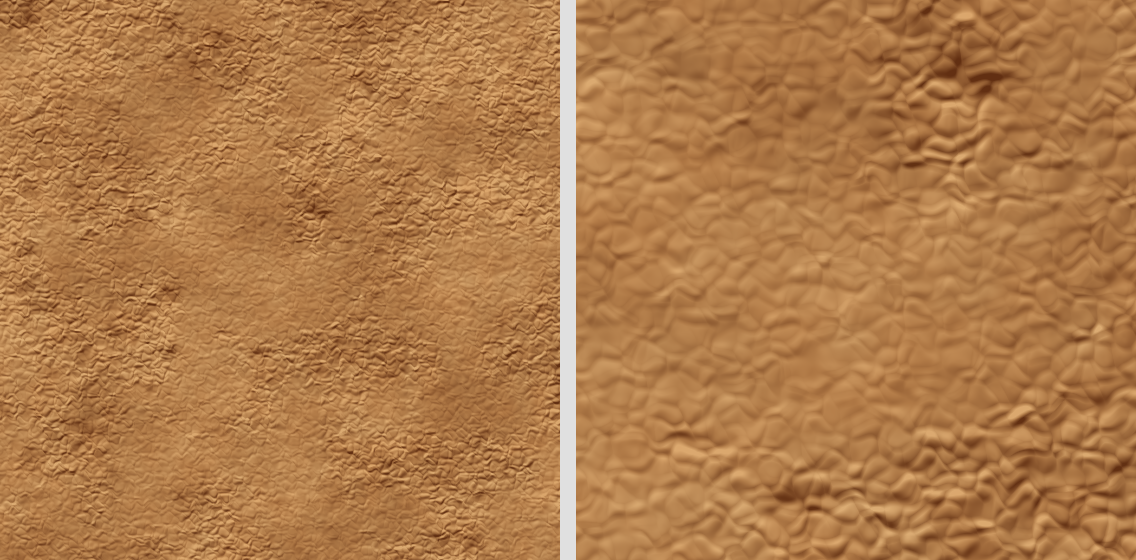
Left, the full canvas; right, a detail of the centre.
Reproduce this texture procedurally as a three.js fragment shader.

```glsl
#define GRAINS 108.0
#define RELIEF 1.15
#define CAVITY 0.28
#define BASE_TONE 0.69
#define BLOTCH 0.55
#define LIGHT_DIR vec2(-0.3, 0.95)
#define UMBER vec3(0.44, 0.24, 0.11)
#define CLAY vec3(0.69, 0.48, 0.28)
#define SAND vec3(0.82, 0.62, 0.40)

varying vec2 vUv;

vec2 hash2(vec2 p) {
  vec3 q = fract(p.xyx * vec3(0.1031, 0.1030, 0.0973));
  q += dot(q, q.yzx + 33.33);
  return fract((q.xx + q.yz) * q.zy);
}

float noise(vec2 p) {
  vec2 cell = floor(p);
  vec2 f = fract(p);
  f = f * f * (3.0 - 2.0 * f);
  float low = mix(hash2(cell).x, hash2(cell + vec2(1.0, 0.0)).x, f.x);
  float high = mix(hash2(cell + vec2(0.0, 1.0)).x, hash2(cell + 1.0).x, f.x);
  return mix(low, high, f.y);
}

float fbm(vec2 p) {
  float sum = 0.0;
  float amplitude = 0.5;
  for (int i = 0; i < 4; i++) {
    sum += amplitude * noise(p);
    p = mat2(1.6, 1.2, -1.2, 1.6) * p + 17.3;
    amplitude *= 0.5;
  }
  return sum / 0.9375;
}

// Rounded crumbs that merge softly where they touch
float crumbs(vec2 p) {
  vec2 cell = floor(p);
  float total = 0.0;
  for (int y = -1; y <= 1; y++) {
    for (int x = -1; x <= 1; x++) {
      vec2 neighbour = cell + vec2(float(x), float(y));
      vec2 seed = hash2(neighbour);
      vec2 d = neighbour + seed - p;
      float size = mix(0.5, 1.0, fract(seed.x * 7.0 + seed.y * 3.0));
      total = max(total, size * (1.0 - smoothstep(0.1, 0.95, length(d))));
    }
  }
  return total;
}

// Warped crumbs on lumpy ground, in crumb units
float groundHeight(vec2 p) {
  vec2 warp = vec2(noise(p * 0.8), noise(p * 0.8 + 41.0)) - 0.5;
  vec2 q = (p + 1.1 * warp) * vec2(0.85, 1.1);
  float lumps = noise(p * vec2(0.4, 0.5) + 9.0);
  float clods = noise(mat2(0.8, 0.6, -0.6, 0.8) * q + 23.0);
  return 0.45 * crumbs(q) + 0.4 * lumps + 0.35 * clods;
}

void main() {
  vec2 p = vUv * GRAINS + 50.0;

  // Worn smooth areas alternate with rough, crumbly ones
  float rough = mix(0.5, 1.25, smoothstep(0.3, 0.65, fbm(vUv * 11.0 + 3.0)));

  // Slanting light on the relief, with deeper shadows than highlights
  float height = groundHeight(p);
  float slope = height - groundHeight(p + 0.4 * LIGHT_DIR);
  float relief = RELIEF * (max(slope, 0.0) * 0.9 + min(slope, 0.0) * 1.3);

  // Broad stains and small dark pits
  float stain = fbm(vUv * vec2(6.0, 8.0) + 31.0) - 0.5;
  float pits = smoothstep(0.62, 0.9, fbm(vUv * vec2(20.0, 27.0) + 70.0));

  float tone = BASE_TONE + BLOTCH * stain - 0.35 * pits * rough;
  tone += rough * (relief + CAVITY * (height - 0.6));
  tone += 0.1 * (noise(p * 1.5 + 5.0) - 0.5);
  tone = clamp(tone, -0.15, 1.1);

  // Earth ramp from shadow to lit sand, with slight reddening
  vec3 color = mix(UMBER, CLAY, min(tone / 0.66, 1.0));
  color = mix(color, SAND, max((tone - 0.66) / 0.34, 0.0));
  float redness = fbm(vUv * 30.0 + 12.0) - 0.5;
  color *= 1.0 - redness * vec3(0.0, 0.06, 0.12);

  gl_FragColor = vec4(color, 1.0);
}
```
